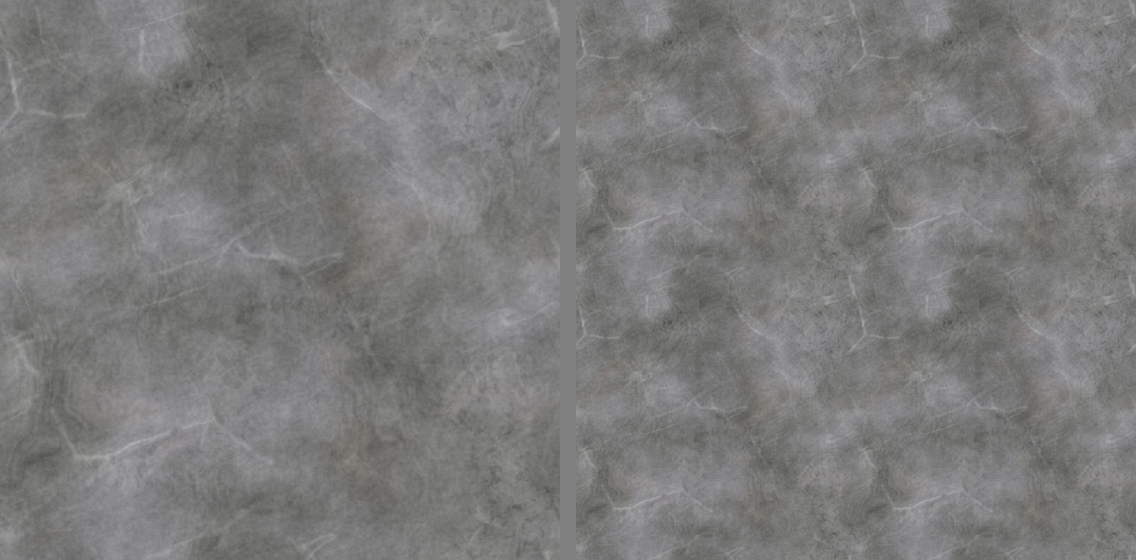
Left: one tile. Right: repeated 2 by 2.
Give the GLSL for this texture, as a Shadertoy shader.

```glsl
const float TAU = 6.28319;
const vec3 OLIVE = vec3(-0.001, 0.003, -0.010);
const vec3 LAVENDER = vec3(0.000, -0.001, 0.008);
const vec3 SLATE = vec3(-0.009, 0.002, 0.003);
const vec3 RUST = vec3(0.013, -0.002, -0.005);

vec2 hash2(vec2 p) {
    vec3 q = fract(p.xyx * vec3(0.1031, 0.1030, 0.0973));
    q += dot(q, q.yzx + 33.33);
    return fract((q.xx + q.yz) * q.zy);
}

// Gradient noise that wraps after `period` cells
float corner(vec2 cell, vec2 offset, vec2 period, float seed) {
    float angle = TAU * hash2(mod(cell, period) + seed * 57.0).x;
    return dot(vec2(cos(angle), sin(angle)), offset);
}

float noise(vec2 uv, vec2 period, float seed) {
    vec2 p = uv * period, i = floor(p), f = p - i;
    vec2 u = f * f * f * (f * (f * 6.0 - 15.0) + 10.0);
    vec2 e = vec2(1.0, 0.0);
    float low = mix(corner(i, f, period, seed), corner(i + e, f - e, period, seed), u.x);
    float high = mix(corner(i + e.yx, f - e.yx, period, seed), corner(i + 1.0, f - 1.0, period, seed), u.x);
    return 1.4 * mix(low, high, u.y);
}

float fbm(vec2 uv, vec2 period, int octaves, float gain, float seed) {
    float sum = 0.0, amp = 1.0;
    for (int k = 0; k < octaves; k++) {
        sum += amp * noise(uv, period, seed + float(k));
        period *= 2.0;
        amp *= gain;
    }
    return sum;
}

vec2 warp(vec2 uv, vec2 period, float amount, float seed) {
    return uv + amount * vec2(fbm(uv, period, 4, 0.5, seed), fbm(uv, period, 4, 0.5, seed + 5.0));
}

// Wrapping cell fractures: x = crisp line, y = soft halo, z = random value of the cell
vec3 fractures(vec2 uv, vec2 period, float width, float seed) {
    vec2 p = uv * period, i = floor(p), f = p - i;
    vec2 nearCell = vec2(0.0), nearPos = vec2(0.0);
    float best = 8.0, id = 0.0;
    for (int y = -1; y <= 1; y++)
    for (int x = -1; x <= 1; x++) {
        vec2 cell = vec2(x, y);
        vec2 h = hash2(mod(i + cell, period) + seed * 57.0);
        vec2 r = cell + h - f;
        if (dot(r, r) < best) {
            best = dot(r, r);
            nearCell = cell;
            nearPos = r;
            id = h.x;
        }
    }
    float line = 0.0, halo = 0.0;
    for (int y = -2; y <= 2; y++)
    for (int x = -2; x <= 2; x++) {
        vec2 cell = nearCell + vec2(x, y);
        vec2 h = hash2(mod(i + cell, period) + seed * 57.0);
        vec2 r = cell + h - f, gap = r - nearPos;
        if (dot(gap, gap) < 0.0001) continue;
        float d = dot(0.5 * (nearPos + r), normalize(gap));
        float strength = smoothstep(0.35, 0.85, fract(7.0 * (h.x + id)));
        line = max(line, strength * (1.0 - smoothstep(0.0, width, d)));
        halo = max(halo, strength * exp(-7.0 * d));
    }
    return vec3(line, halo, id);
}

// Thin threads along the zero contour of noise
float threads(vec2 uv, vec2 period, float width, float seed) {
    float ridge = abs(fbm(uv, period, 4, 0.45, seed));
    float presence = smoothstep(0.0, 0.5, noise(uv, vec2(5.0), seed + 9.0));
    return presence * (1.0 - smoothstep(0.0, width, ridge));
}

void mainImage(out vec4 fragColor, in vec2 fragCoord) {
    vec2 uv = fragCoord / iResolution.xy;
    vec2 drift = warp(uv, vec2(4.0), 0.06, 1.0);
    vec2 jitter = warp(uv, vec2(7.0), 0.014, 12.0);
    // Whole-number shears keep slanted features tileable
    vec2 rising = vec2(jitter.x - 2.0 * jitter.y, jitter.x);
    vec2 steep = vec2(2.0 * jitter.x + jitter.y, jitter.y);

    // Broad clouds and mottling
    float cloud = fbm(drift, vec2(3.0), 7, 0.56, 21.0);
    float mottle = fbm(jitter, vec2(14.0), 5, 0.72, 31.0);
    float tone = 0.479 + 0.105 * cloud + 0.033 * mottle;

    // Main veins, with shading on either side
    vec3 crack = fractures(jitter, vec2(4.0), 0.034, 3.0);
    float broken = smoothstep(-0.4, 0.5, fbm(uv, vec2(7.0), 4, 0.7, 41.0));
    tone += 0.09 * crack.y * (crack.z - 0.55);
    tone += broken * (0.085 * crack.x + 0.022 * crack.y);

    // Hairline cracks and slanted wisps
    float hair = fractures(drift, vec2(9.0), 0.045, 7.0).x;
    tone += 0.035 * hair * smoothstep(0.0, 0.6, noise(uv, vec2(6.0), 45.0));
    tone += 0.055 * threads(rising, vec2(4.0, 2.0), 0.070, 51.0);
    tone += 0.045 * threads(steep, vec2(4.0, 3.0), 0.075, 61.0);

    // Dark pitted blotches
    float pitArea = smoothstep(0.0, 0.6, noise(drift, vec2(4.0), 71.0) + 0.2 * crack.y);
    float pits = smoothstep(0.0, 0.9, fbm(jitter, vec2(38.0), 3, 0.8, 72.0));
    tone -= 0.06 * pitArea * pits;

    // Upright scratches, slanted strokes and fine grain
    float scratchArea = smoothstep(-0.2, 0.5, noise(drift, vec2(5.0, 4.0), 81.0));
    tone += 0.036 * scratchArea * fbm(drift, vec2(75.0, 17.0), 2, 0.8, 82.0);
    tone += 0.018 * (1.0 - scratchArea) * fbm(rising, vec2(30.0, 14.0), 2, 0.8, 86.0);
    tone += 0.026 * fbm(uv, vec2(100.0), 2, 0.9, 91.0);

    // Cool lights, olive mids, slate darks and faint rust
    float cool = smoothstep(-0.4, 0.5, cloud + 0.5 * noise(drift, vec2(3.0), 101.0));
    float slate = smoothstep(0.1, 0.7, noise(drift, vec2(3.0), 111.0)) * (1.0 - smoothstep(0.38, 0.48, tone));
    float rust = smoothstep(0.2, 0.8, fbm(drift, vec2(4.0, 6.0), 3, 0.5, 121.0));
    vec3 tint = mix(mix(OLIVE, LAVENDER, cool), SLATE, slate) + RUST * rust;
    fragColor = vec4(clamp(vec3(tone) + tint, 0.0, 1.0), 1.0);
}
```
